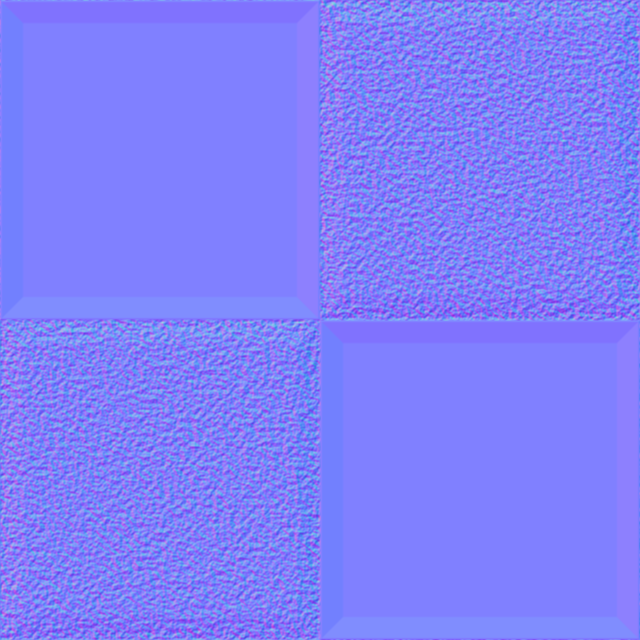
This texture map is drawn by a Shadertoy shader. Its source:

```glsl
// Tangent-space normal map of a two by two checker of tiles: smooth raised panels
// with mitred bevels alternate with sunken panels of fine, rough plaster.
// One height field is differentiated, then its packed normals are softly filtered.

const float TILES = 2.0;          // tiles across and down
const float BEVEL_WIDTH = 0.036;  // all lengths are fractions of the canvas
const float RIM_WIDTH = 0.0026;
const float BEVEL_SLOPE = 0.105;
const float RIM_SLOPE = 0.25;
const float GRAIN_HEIGHT = 0.0024;
const float GRAIN_FADE = 0.0014;
const vec2 GRAIN_CELLS = vec2(124.0, 134.0);
const float GRAIN_SHEAR = 16.0;
const float SLOPE_STEP = 0.0006;
const float FILTER_WIDTH = 0.0033;
const int SAMPLES = 3;            // per axis

// Unit gradient with a pseudo-random direction for a lattice point.
vec2 latticeGradient(vec2 cell) {
    uvec2 q = uvec2(ivec2(cell)) * uvec2(1597u, 7919u);
    uint h = (q.x ^ (q.y << 7)) * 40503u + q.y;
    h = (h ^ (h >> 15)) * 73939u;
    h = (h ^ (h >> 13)) * 51749u;
    h ^= h >> 16;
    float angle = float(h & 65535u) / 65536.0 * 6.28319;
    return vec2(cos(angle), sin(angle));
}

float gradientNoise(vec2 p) {
    vec2 cell = floor(p);
    vec2 f = p - cell;
    vec2 blend = f * f * f * (f * (f * 6.0 - 15.0) + 10.0);
    vec2 right = vec2(1.0, 0.0);
    vec2 up = vec2(0.0, 1.0);
    float a = dot(latticeGradient(cell), f);
    float b = dot(latticeGradient(cell + right), f - right);
    float c = dot(latticeGradient(cell + up), f - up);
    float d = dot(latticeGradient(cell + 1.0), f - 1.0);
    return mix(mix(a, b, blend.x), mix(c, d, blend.x), blend.y);
}

// Three octaves of slightly slanted grain.
float plaster(vec2 uv, vec2 cells, float shear) {
    vec2 p = uv * cells + vec2(uv.y * shear, 0.0);
    return gradientNoise(p) + 0.5 * gradientNoise(p * 2.1 + 37.3)
         + 0.45 * gradientNoise(p * 0.47 + 11.7);
}

// Distance from a point to the border of its tile.
float tileBorderDistance(vec2 uv, float tiles) {
    vec2 fromEdge = 0.5 - abs(fract(uv * tiles) - 0.5);
    return min(fromEdge.x, fromEdge.y) / tiles;
}

// Rises along the bevel, after a narrow dip at the rim.
float edgeProfile(float border) {
    return BEVEL_SLOPE * min(border, BEVEL_WIDTH)
         - RIM_SLOPE * min(border, RIM_WIDTH);
}

float surfaceHeight(vec2 uv) {
    vec2 tile = floor(uv * TILES);
    float smoothTile = mod(tile.x + tile.y, 2.0);
    float border = tileBorderDistance(uv, TILES);
    float profile = edgeProfile(border);
    if (smoothTile > 0.5) return profile;

    // Sunken tiles mirror the profile; their grain is coarser along the edges.
    float wear = 1.0 + 0.2 * (1.0 - smoothstep(0.0, BEVEL_WIDTH, border));
    wear *= smoothstep(0.0, GRAIN_FADE, border);
    return GRAIN_HEIGHT * wear * plaster(uv, GRAIN_CELLS, GRAIN_SHEAR) - profile;
}

vec3 surfaceNormal(vec2 uv, float stepSize) {
    vec2 dx = vec2(stepSize, 0.0);
    vec2 dy = vec2(0.0, stepSize);
    vec2 slope = vec2(surfaceHeight(uv + dx) - surfaceHeight(uv - dx),
                      surfaceHeight(uv + dy) - surfaceHeight(uv - dy));
    return normalize(vec3(-slope / (2.0 * stepSize), 1.0));
}

// Red points right, green points down, blue points outwards.
vec3 packNormal(vec3 normal) {
    return 0.5 + 0.5 * normal * vec3(1.0, -1.0, 1.0);
}

void mainImage(out vec4 fragColor, in vec2 fragCoord) {
    // Average a small grid of samples to smooth the grain and the edges.
    vec2 center = fragCoord / iResolution.xy;
    vec3 color = vec3(0.0);
    for (int y = 0; y < SAMPLES; y++) {
        for (int x = 0; x < SAMPLES; x++) {
            vec2 offset = (vec2(x, y) + 0.5) / float(SAMPLES) - 0.5;
            vec2 uv = center + offset * FILTER_WIDTH;
            color += packNormal(surfaceNormal(uv, SLOPE_STEP));
        }
    }
    fragColor = vec4(color / float(SAMPLES * SAMPLES), 1.0);
}
```
